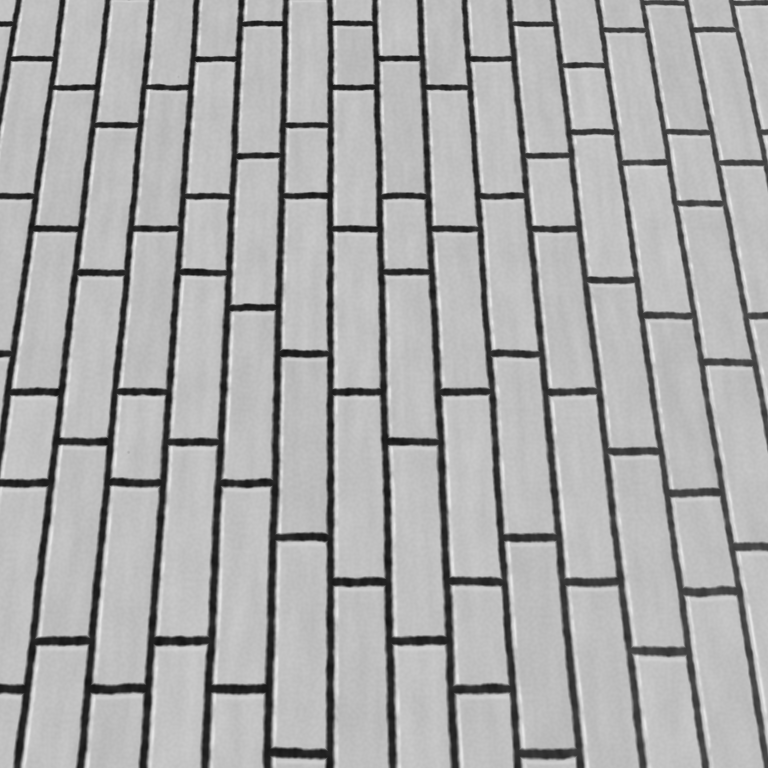
Give the GLSL for this texture, as a Shadertoy shader.

```glsl
// Pale paving of long bricks in staggered columns, seen in perspective, with dark worn joints.

const float VANISH_X = 0.431;       // where the column lines converge
const float HORIZON = 2.478;        // height of the horizon above the top edge
const float COLUMN_WIDTH = 0.0234;  // column spacing per unit of nearness
const float ROW_SCALE = 78.2;       // half-brick rows per unit of depth
const float FIRST_ROW = 22.0;
const float EVEN_PHASE = 0.17;      // row offsets of alternate columns
const float ODD_PHASE = 0.61;
const float RIGHT_SHIFT = 0.10;     // slip of the columns on the right
const float JOINT_ASPECT = 1.5;     // row height in column widths
const float BRICK_GREY = 0.752;
const float LIGHT_GREY = 0.90;
const float DARK_GREY = 0.13;
const float FADED_GREY = 0.27;
const int FIRST_COLUMN = -8;
// Row at which each column holds its half-length brick
const int HALF_ROW[18] = int[18](11, 10, 3, 11, 3, 5, 11, 6, 8, 5, 1, 10, 6, 7, 2, 6, 11, 11);

float hash(vec2 p) {
    vec3 q = fract(p.xyx * vec3(0.1031, 0.1030, 0.0973));
    q += dot(q, q.yzx + 33.33);
    return fract((q.x + q.y) * q.z);
}

vec2 gradient(vec2 cell) {
    float angle = 6.28318 * hash(cell);
    return vec2(cos(angle), sin(angle));
}

float noise(vec2 p) {
    vec2 i = floor(p), f = p - i;
    vec2 u = f * f * f * (f * (f * 6.0 - 15.0) + 10.0);
    vec2 e = vec2(1.0, 0.0);
    return mix(mix(dot(gradient(i), f), dot(gradient(i + e), f - e), u.x),
               mix(dot(gradient(i + e.yx), f - e.yx), dot(gradient(i + 1.0), f - 1.0), u.x), u.y);
}

float fbm(vec2 p) {
    float sum = 0.0, amplitude = 0.5;
    for (int i = 0; i < 4; i++) {
        sum += amplitude * noise(p);
        p = p * 2.03 + 17.3;
        amplitude *= 0.5;
    }
    return sum;
}

// Joints fall on every second row; the parity flips at the half brick
bool hasJoint(float column, float row) {
    int index = clamp(int(column) - FIRST_COLUMN, 0, 17);
    int above = int(row) - HALF_ROW[index];
    return ((above & 1) == 0) == (above <= 0);
}

float band(float x, float center, float width) {
    float d = (x - center) / width;
    return exp(-d * d);
}

void mainImage(out vec4 fragColor, in vec2 fragCoord) {
    vec2 uv = fragCoord / iResolution.xy;

    // Project the canvas onto the ground
    float nearness = 1.0 - uv.y + HORIZON;
    vec2 ground = vec2((uv.x - VANISH_X) / COLUMN_WIDTH, ROW_SCALE) / nearness;
    float x = ground.x + 0.025 * noise(vec2(floor(ground.x + 0.5) * 7.3, ground.y * 0.9));

    // Column, row and brick
    float column = floor(x);
    float odd = mod(column, 2.0);
    float phase = mix(EVEN_PHASE, ODD_PHASE, odd) - RIGHT_SHIFT * step(4.5, column);
    float row = ground.y - FIRST_ROW - phase;
    row += 0.02 * noise(vec2(x * 1.7, ground.y * 0.6));
    float base = floor(row);
    if (!hasJoint(column, base)) base -= 1.0;

    // Brick faces: tone, mottling, lengthwise stains and specks
    float grey = BRICK_GREY + 0.03 * (hash(vec2(column, base) + 31.0) - 0.5);
    grey += 0.035 * fbm(ground * vec2(2.0, 2.5));
    grey += 0.03 * noise(ground * vec2(5.0, 1.2) + 40.0);
    grey += 0.025 * noise(uv * 190.0);
    grey -= 0.25 * smoothstep(0.62, 0.72, noise(uv * 45.0 + 9.0));

    // Ragged edges shared by both kinds of joint
    float wear = noise(ground * vec2(5.0, 7.0)) + 0.5 * noise(ground * vec2(14.0, 18.0));
    float faded = smoothstep(0.45, 1.0, uv.x);

    // Long joints between columns, lit along the right side
    float line = floor(x + 0.5);
    float side = x - line;
    float lineWidth = mix(0.100, 0.088, faded) + 0.014 * (hash(vec2(line, 5.0)) - 0.5);
    float longDark = 1.0 - smoothstep(0.025, lineWidth, abs(side + 0.012) + 0.018 * wear);
    float longLight = band(side, 0.105, 0.030) * clamp(0.6 + 0.9 * wear, 0.0, 1.0);

    // Short joints across a column, lit along the lower side
    float nearest = floor(row + 0.5);
    float exists = hasJoint(column, nearest) ? 1.0 : 0.0;
    float across = (row - nearest) * JOINT_ASPECT;
    float shortDark = exists * (1.0 - smoothstep(0.035, 0.088, abs(across) + 0.018 * wear));
    float shortLight = exists * band(across, -0.11, 0.03) * 0.35;

    // Combine
    float jointGrey = mix(DARK_GREY, FADED_GREY, faded) + 0.07 * wear;
    grey = mix(grey, LIGHT_GREY, max(longLight, shortLight));
    grey = mix(grey, jointGrey, max(longDark, shortDark));
    fragColor = vec4(vec3(clamp(grey, 0.0, 1.0)), 1.0);
}
```
